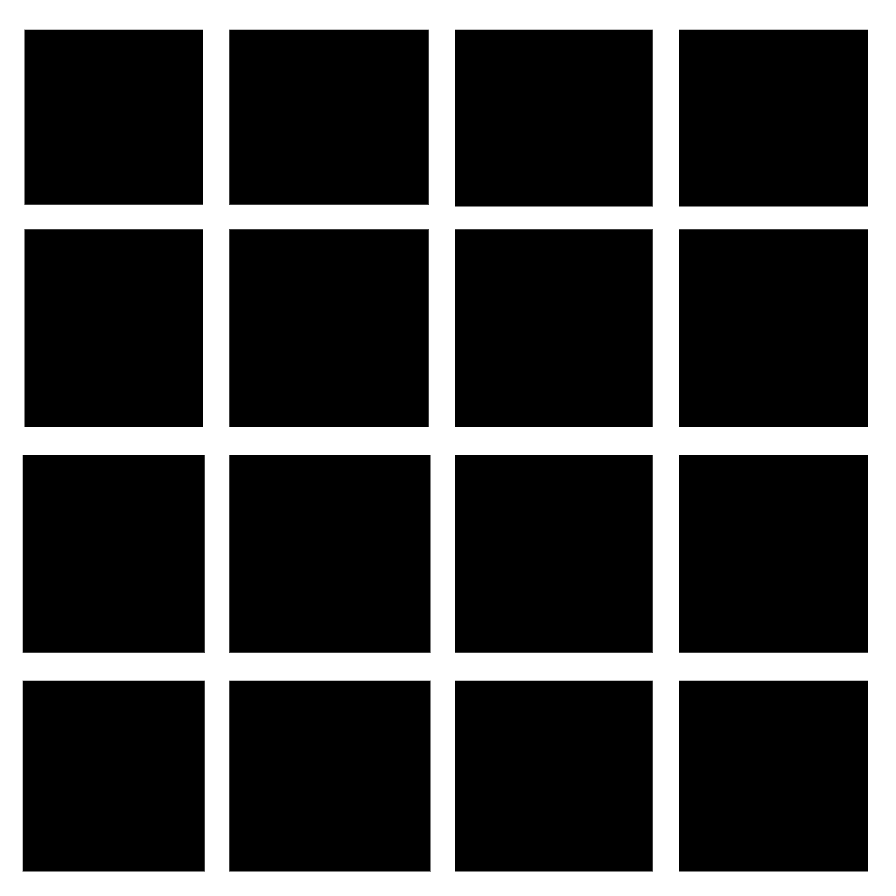
Write a Shadertoy shader that draws this pattern.

```glsl
// Four by four black blocks on white, parted by slightly uneven gutters.
// Each block is a box distance between its column and row edges, with small
// shifts in the left columns and the top row. Lengths are 1/512 of the canvas.

// Signed distance to the box spanning lo to hi
float boxDistance(vec2 p, vec2 lo, vec2 hi) {
    vec2 d = max(lo - p, p - hi);
    return length(max(d, 0.0)) + min(max(d.x, d.y), 0.0);
}

void mainImage(out vec4 fragColor, in vec2 fragCoord) {
    // Canvas position, measured from the top left
    vec2 uv = fragCoord / iResolution.xy;
    vec2 p = vec2(uv.x, 1.0 - uv.y) * 512.0;
    float pixel = 512.0 / min(iResolution.x, iResolution.y);

    // Edges of the columns and rows
    vec4 left   = vec4( 14.0, 131.0, 260.0, 388.0);
    vec4 right  = vec4(116.0, 245.0, 373.0, 496.0);
    vec4 top    = vec4( 17.0, 131.0, 260.0, 389.0);
    vec4 bottom = vec4(117.0, 244.0, 373.0, 498.0);

    // Nearest block
    float dist = 512.0;
    for (int row = 0; row < 4; row++) {
        for (int col = 0; col < 4; col++) {
            vec2 lo = vec2(left[col], top[row]);
            vec2 hi = vec2(right[col], bottom[row]);

            // Lower left blocks are wider, upper right ones taller
            if (row > 1 && col == 0) lo.x -= 1.0;
            if (row > 1 && col < 2) hi.x += 1.0;
            if (row == 0 && col > 1) hi.y += 1.0;

            dist = min(dist, boxDistance(p, lo, hi));
        }
    }

    // Black blocks on white, smoothed over one pixel
    float ground = clamp(0.5 + dist / pixel, 0.0, 1.0);
    fragColor = vec4(vec3(ground), 1.0);
}
```
